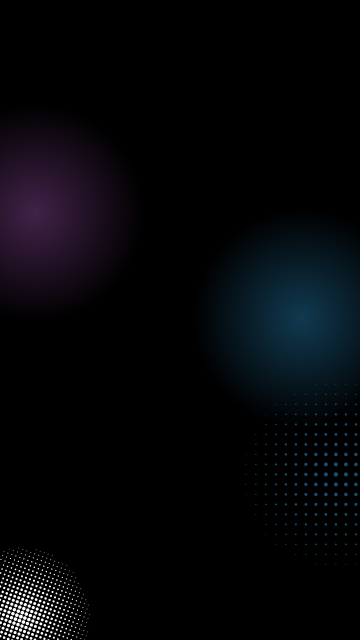
Write a WebGL 2 fragment shader that draws this background.

```glsl
#version 300 es
precision highp float;

// Dark portrait background: two soft radial glows and two round halftone fields.
// Glows fade linearly from their centres; halftones are repeated grid cells whose
// dots shrink towards the rim. All lengths are fractions of the canvas width.

uniform vec2 u_resolution;
out vec4 outColor;

// Glows
const vec3 BACKGROUND = vec3(0.0);
const vec3 PURPLE = vec3(0.255, 0.133, 0.285);
const vec2 PURPLE_CENTER = vec2(0.098, 1.187);
const vec3 BLUE = vec3(0.066, 0.225, 0.315);
const vec2 BLUE_CENTER = vec2(0.838, 0.894);
const float GLOW_RADIUS = 0.302;

// Sparse blue halftone
const vec3 TEAL = vec3(0.085, 0.310, 0.440);
const vec2 TEAL_CENTER = vec2(0.933, 0.460);
const float TEAL_EXTENT = 0.259;
const float TEAL_SPACING = 0.02778;
const vec2 TEAL_DOT = vec2(0.0060, 0.0010); // dot radius at centre, at rim

// Dense white halftone
const vec3 WHITE = vec3(1.0);
const vec2 WHITE_CENTER = vec2(0.058, 0.065);
const float WHITE_EXTENT = 0.191;
const float WHITE_SPACING = 0.0118;
const float WHITE_ANGLE = 0.35;
const vec2 WHITE_DOT = vec2(0.0053, 0.0008);

// Linear falloff, 1 at the centre and 0 at the rim
float glow(vec2 p, vec2 center) {
    return clamp(1.0 - length(p - center) / GLOW_RADIUS, 0.0, 1.0);
}

// Smooth disc; discs below one pixel keep their area by fading
float disc(float dist, float radius, float pixel) {
    float drawn = max(radius, 0.5 * pixel);
    float fade = radius / drawn;
    return clamp(0.5 + (drawn - dist) / pixel, 0.0, 1.0) * fade * fade;
}

// Coverage of a circular dot grid, q measured from the centre of the field
float halftone(vec2 q, float spacing, float extent, vec2 dotSize, float pixel) {
    vec2 cell = spacing * floor(q / spacing + 0.5);
    float t = length(cell) / extent;
    float radius = mix(dotSize.x, dotSize.y, min(t, 1.0));
    return disc(length(q - cell), radius, pixel) * step(t, 1.0);
}

mat2 rotation(float angle) {
    float c = cos(angle), s = sin(angle);
    return mat2(c, s, -s, c);
}

void main() {
    vec2 p = gl_FragCoord.xy / u_resolution.x;
    float pixel = 1.0 / u_resolution.x;

    // Glows
    vec3 color = BACKGROUND;
    color = mix(color, PURPLE, glow(p, PURPLE_CENTER));
    color = mix(color, BLUE, glow(p, BLUE_CENTER));

    // Halftone fields
    float teal = halftone(p - TEAL_CENTER, TEAL_SPACING, TEAL_EXTENT, TEAL_DOT, pixel);
    color = mix(color, TEAL, teal);

    vec2 q = rotation(WHITE_ANGLE) * (p - WHITE_CENTER);
    float white = halftone(q, WHITE_SPACING, WHITE_EXTENT, WHITE_DOT, pixel);
    color = mix(color, WHITE, white);

    outColor = vec4(color, 1.0);
}
```
